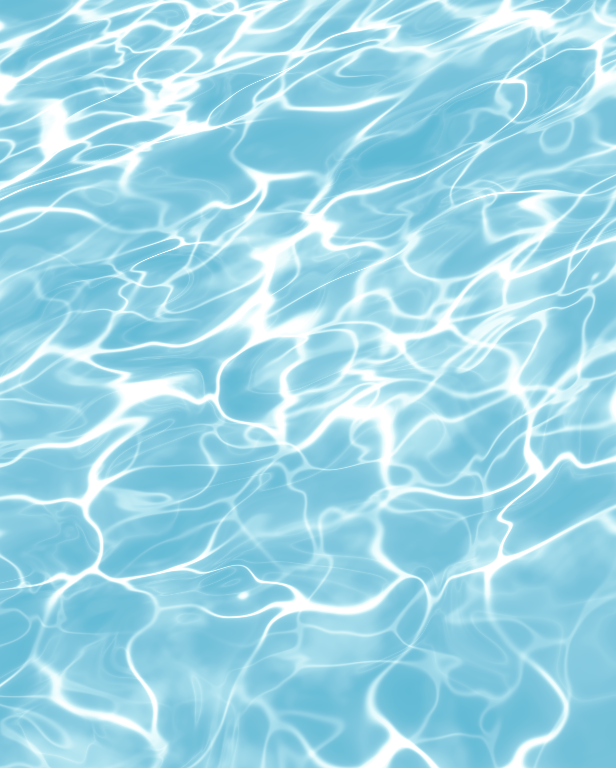
A Shadertoy shader for this texture:

```glsl
// Sunlit pool water: a bright, warped net of caustic light over soft turquoise.

vec2 hash22(vec2 p) {
    vec3 q = fract(vec3(p.xyx) * vec3(0.1031, 0.1030, 0.0973));
    q += dot(q, q.yzx + 33.33);
    return fract((q.xx + q.yz) * q.zy);
}

// Smooth two-channel value noise in 0..1
vec2 noise2(vec2 p) {
    vec2 cell = floor(p);
    vec2 f = fract(p);
    f = f * f * f * (f * (f * 6.0 - 15.0) + 10.0);
    vec2 low = mix(hash22(cell), hash22(cell + vec2(1, 0)), f.x);
    vec2 high = mix(hash22(cell + vec2(0, 1)), hash22(cell + vec2(1, 1)), f.x);
    return mix(low, high, f.y);
}

float fbm(vec2 p) {
    float sum = 0.0;
    float amplitude = 0.5;
    for (int i = 0; i < 4; i++) {
        sum += amplitude * noise2(p).x;
        p = mat2(1.6, 1.2, -1.2, 1.6) * p + 7.3;
        amplitude *= 0.5;
    }
    return sum / 0.9375;
}

// Bend the plane with two sizes of ripple
vec2 ripple(vec2 p, float amount) {
    p += amount * (noise2(p * 1.1 + 3.7) - 0.5);
    return p + 0.4 * amount * (noise2(p * 2.7 + 11.2) - 0.5);
}

// Distance to the cell borders, softly merged so that junctions swell
float netDistance(vec2 p, float roundness) {
    vec2 home = floor(p);
    vec2 f = fract(p);
    vec2 nearest = vec2(0.0);
    vec2 nearestCell = vec2(0.0);
    float best = 1e3;
    for (int y = -1; y <= 1; y++)
    for (int x = -1; x <= 1; x++) {
        vec2 cell = vec2(x, y);
        vec2 r = cell + 0.1 + 0.8 * hash22(home + cell) - f;
        if (dot(r, r) < best) {
            best = dot(r, r);
            nearest = r;
            nearestCell = cell;
        }
    }
    float sum = 0.0;
    for (int y = -2; y <= 2; y++)
    for (int x = -2; x <= 2; x++) {
        vec2 cell = nearestCell + vec2(x, y);
        vec2 r = cell + 0.1 + 0.8 * hash22(home + cell) - f;
        vec2 gap = r - nearest;
        if (dot(gap, gap) > 1e-4) {
            float d = dot(0.5 * (nearest + r), normalize(gap));
            sum += exp(-roundness * d);
        }
    }
    return max(0.0, -log(sum) / roundness);
}

// Thin bright core inside a wide soft glow
float causticLine(float d, float width, float glow) {
    float core = exp(-d * d / (width * width));
    return core + glow * exp(-d / (width * 4.0));
}

// Thin folds of light along the middle level of a noise field
float folds(vec2 p, float sharpness) {
    float ridge = 1.0 - abs(2.0 * fbm(p) - 1.0);
    return pow(ridge, sharpness);
}

float ramp(float low, float high, float t) {
    return clamp((t - low) / (high - low), 0.0, 1.0);
}

vec3 waterColor(float tone) {
    const vec3 deep = vec3(0.36, 0.722, 0.828);
    const vec3 body = vec3(0.50, 0.78, 0.87);
    const vec3 pale = vec3(0.69, 0.89, 0.94);
    const vec3 shine = vec3(0.89, 0.98, 0.99);
    vec3 c = mix(deep, body, ramp(0.36, 0.50, tone));
    c = mix(c, pale, ramp(0.50, 0.69, tone));
    c = mix(c, shine, ramp(0.69, 0.89, tone));
    return mix(c, vec3(1.0), ramp(0.89, 1.1, tone));
}

void mainImage(out vec4 fragColor, in vec2 fragCoord) {
    vec2 uv = fragCoord / iResolution.y;

    // Cells flatten and tilt up to the right toward the far end
    float depth = uv.y * (1.0 + 0.7 * uv.y) - uv.x * (0.02 + 0.75 * uv.y);
    vec2 water = vec2(uv.x * 6.0, depth * 7.0) + 20.0;
    float farness = 1.0 + 0.5 * uv.y;

    // Main net, with strength and width drifting along the lines
    vec2 drift = smoothstep(0.15, 0.85, noise2(water * 1.5 + 40.0));
    float mainNet = netDistance(ripple(water, 0.85), 28.0);
    float mainWidth = mix(0.016, 0.036, drift.y) * farness;
    float mainLight = causticLine(mainNet, mainWidth, 0.32) * mix(0.12, 0.58, drift.x);

    // Finer, fainter net in patches
    vec2 fine = ripple(water * vec2(1.3, 1.5) + 57.0, 1.1);
    float patches = smoothstep(0.2, 0.75, noise2(water * 0.7 + 81.0).x);
    float fineLight = causticLine(netDistance(fine, 24.0), 0.034 * farness, 0.4);
    fineLight *= patches * mix(0.12, 0.34, uv.y);

    // Wispy folds, cloudy depth and broad glare
    vec2 swirl = ripple(water, 1.6);
    float wisps = 0.11 * folds(swirl * vec2(0.9, 1.3) + 5.0, 9.0);
    float cloud = 0.18 * fbm(swirl * 0.9 + 31.0);
    float glare = 0.17 * smoothstep(0.55, 0.85, fbm(water * 1.5 + 63.0));

    float tone = 0.325 + cloud + wisps + glare * (1.0 + mainLight) + mainLight + fineLight;
    fragColor = vec4(waterColor(tone), 1.0);
}
```
